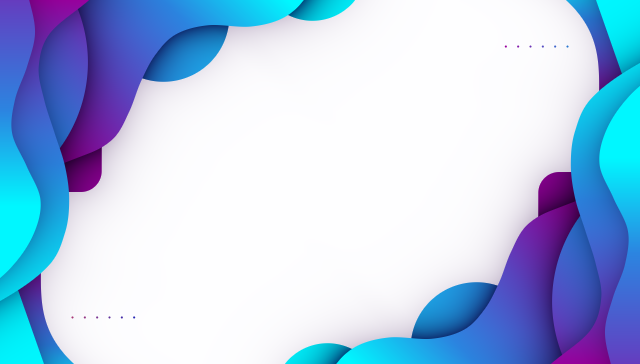
A Shadertoy shader for this background:

```glsl
// Layered fluid waves in magenta, blue and cyan around a white centre, with dotted accents.

const vec2 SIZE = vec2(7.68, 4.38);              // canvas extent in design units
const vec3 PAPER = vec3(0.995, 0.995, 1.0);
const vec3 MAGENTA = vec3(0.60, 0.0, 0.62);
const vec3 PURPLE = vec3(0.36, 0.28, 0.77);
const vec3 BLUE = vec3(0.17, 0.52, 0.88);
const vec3 CYAN = vec3(0.0, 0.97, 1.0);
const vec3 SHADE = vec3(0.36, 0.22, 0.44);       // multiplied in by shadows

// Shared palette: magenta, purple, blue, cyan over 0..1
vec3 ramp(float t) {
    t = clamp(t, 0.0, 1.0) * 3.0;
    vec3 c = mix(MAGENTA, PURPLE, clamp(t, 0.0, 1.0));
    c = mix(c, BLUE, clamp(t - 1.0, 0.0, 1.0));
    return mix(c, CYAN, clamp(t - 2.0, 0.0, 1.0));
}

// Approximate signed distance to x = value, corrected by the slope
float slopeDistance(float x, float value, float slope) {
    return (x - value) / sqrt(1.0 + slope * slope);
}

// Distance to a smooth curve x(y) through evenly spaced knots
float waveEdge(vec2 p, float start, float spacing, float knots[12]) {
    float t = (p.y - start) / spacing;
    int i = int(clamp(floor(t), 1.0, 9.0));
    float s = t - float(i);
    float f = clamp(s, 0.0, 1.0);
    float a = knots[i - 1], b = knots[i], c = knots[i + 1], d = knots[i + 2];
    float k1 = 0.5 * (c - a);
    float k2 = a - 2.5 * b + 2.0 * c - 0.5 * d;
    float k3 = 0.5 * (d - a) + 1.5 * (b - c);
    float slope = k1 + f * (2.0 * k2 + 3.0 * f * k3);
    float value = b + f * (k1 + f * (k2 + f * k3)) + slope * (s - f);
    return slopeDistance(p.x, value, slope / spacing);
}

float circle(vec2 p, vec2 center, float radius) {
    return length(p - center) - radius;
}

float roundedBox(vec2 p, vec2 center, vec2 halfSize, float radius) {
    vec2 q = abs(p - center) - halfSize + radius;
    return length(max(q, 0.0)) + min(max(q.x, q.y), 0.0) - radius;
}

// Adds a shape and its soft shadow; alpha holds ink coverage, so paper is shaded less
vec4 layer(vec4 base, float d, vec3 color, float shadow, float pixel) {
    float dark = shadow * mix(0.24, 1.0, base.a) * exp(-max(d, 0.0) / 0.2);
    base.rgb *= mix(vec3(1.0), SHADE, dark);
    return mix(base, vec4(color, 1.0), clamp(0.5 - d / pixel, 0.0, 1.0));
}

// Row of six small dots, blending between two colours
vec4 dotRow(vec4 base, vec2 p, bool turned, float pixel) {
    float i = clamp(round((p.x - 0.87) / 0.148), 0.0, 5.0);
    float d = circle(p, vec2(0.87 + 0.148 * i, 3.82), 0.012);
    vec3 color = turned ? mix(BLUE, MAGENTA, i / 5.0)
                        : mix(vec3(0.72, 0.25, 0.5), vec3(0.15, 0.15, 0.7), i / 5.0);
    return layer(base, d, color, 0.0, pixel);
}

void mainImage(out vec4 fragColor, in vec2 fragCoord) {
    float pixel = SIZE.y / iResolution.y;
    vec2 p = fragCoord / iResolution.xy * SIZE;
    p.y = SIZE.y - p.y;                          // measure down from the top

    // Half-turn symmetry about the centre
    vec2 fromCenter = p - 0.5 * SIZE;
    bool turned = fromCenter.x + 0.767 * fromCenter.y > 0.0;
    if (turned) p = SIZE - p;
    vec2 diagonal = vec2(p.x + p.y, p.x - p.y) * 0.70711;

    vec4 ink = dotRow(vec4(PAPER, 0.0), p, turned, pixel);

    // Small shapes tucked behind the upper wave
    ink = layer(ink, circle(p, vec2(3.75, -0.40), 0.65), CYAN, 0.3, pixel);
    ink = layer(ink, circle(p, vec2(1.962, 0.194), 0.79),
                ramp(0.74 + 0.08 * (p.x - 2.2)), 0.45, pixel);
    ink = layer(ink, roundedBox(p, vec2(0.80, 1.90), vec2(0.42, 0.41), 0.25),
                MAGENTA, 0.6, pixel);

    // Upper diagonal wave
    float upper = waveEdge(diagonal, -0.9, 0.35, float[12](
        1.83, 2.06, 2.14, 2.045, 1.89, 1.785, 1.785, 1.98, 2.352, 2.555, 2.575, 2.45));
    ink = layer(ink, upper, ramp((diagonal.y + 0.75) / 3.2), 0.9, pixel);

    // Lower corner: dark band, then cyan wedge
    float drop = p.y - 3.28;
    float band = slopeDistance(p.x, 0.49 + 0.3 * drop * drop * drop, 0.9 * drop * drop);
    ink = layer(ink, band, ramp(0.1 + 0.65 * drop), 0.4, pixel);
    float wedge = slopeDistance(p.x, 0.22 + 0.35 * (p.y - 3.5), 0.35);
    ink = layer(ink, wedge, CYAN, 0.4, pixel);

    // Lens lying on the upper wave
    ink = layer(ink, circle(p, vec2(-0.695, 0.75), 1.75),
                ramp(0.25 + 0.25 * p.y - 0.25 * (p.x - 0.7)), 0.75, pixel);

    // Long side ribbon and the wave on top of it
    float ribbon = waveEdge(p, -0.4, 0.4, float[12](
        1.5, 1.07, 0.60, 0.465, 0.53, 0.655, 0.78, 0.83, 0.78, 0.58, 0.04, -0.8));
    ink = layer(ink, ribbon, ramp(p.y * (0.42 - 0.042 * p.y)), 0.45, pixel);
    float side = waveEdge(p, -0.4, 0.4, float[12](
        0.22, 0.35, 0.42, 0.325, 0.18, 0.145, 0.32, 0.485, 0.41, 0.15, -0.3, -0.8));
    ink = layer(ink, side, ramp(0.28 + 0.29 * p.y), 0.35, pixel);

    fragColor = vec4(ink.rgb, 1.0);
}
```
